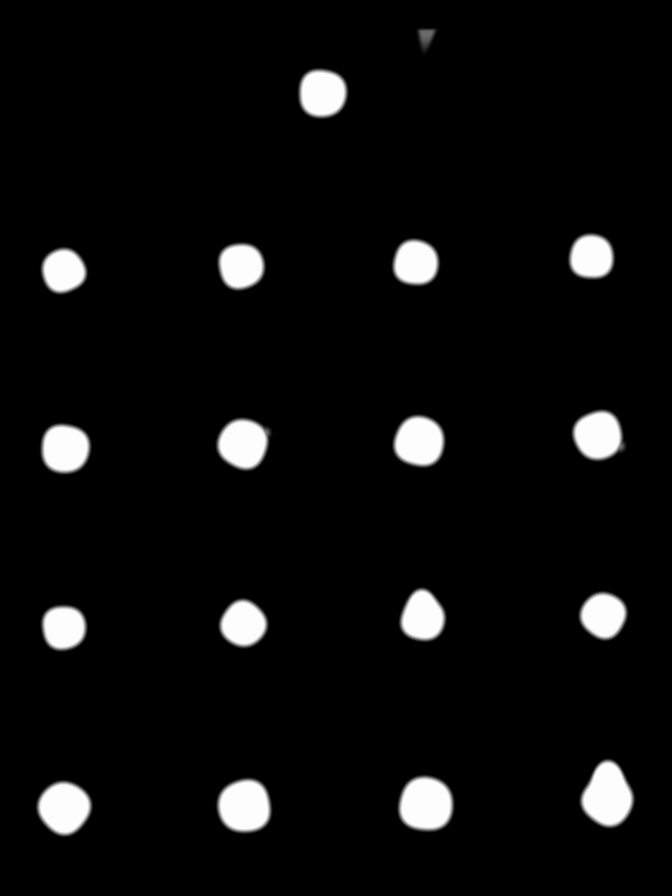
This pattern is drawn by a WebGL 1 fragment shader. Its source:

```glsl
precision highp float;
// Soft white dots on black: a slightly skewed 4 by 4 grid, a lone dot above it, and a faint smudge.

uniform vec2 u_resolution;

// Lengths are fractions of the canvas width
const vec3 INK = vec3(0.992);
const float COLUMNS = 4.0;
const float ROWS = 4.0;
const vec2 FIRST_DOT = vec2(0.0955, 0.1328);
const vec2 SPACING = vec2(0.2700, 0.2660);
const float NARROWING = 0.0026;     // column spacing lost per row
const float TILT = 0.0064;          // rise per column
const float JITTER = 0.0035;
const float SMALL_RADIUS = 0.0325;  // odd rows
const float LARGE_RADIUS = 0.0390;  // even rows
const float ROW_SHRINK = 0.0012;    // lost by even rows going up
const float WOBBLE = 0.025;         // outline unevenness, relative to radius
const float SPIKE = 0.021;
const float SOFTNESS = 0.0052;
const vec2 SPUR_ROW_AND_SIZE = vec2(2.0, 0.013);
const float SPUR_TONE = 0.5;
const vec2 LONE_DOT = vec2(0.4800, 1.1944);
const float LONE_RADIUS = 0.0352;
const vec2 SMUDGE_TOP = vec2(0.6360, 1.2930);
const vec2 SMUDGE_SIZE = vec2(0.0140, 0.0480);
const float SMUDGE_TONE = 0.42;

vec2 hash2(vec2 p) {
  vec3 q = fract(vec3(p.xyx) * vec3(0.1031, 0.1030, 0.0973));
  q += dot(q, q.yzx + 33.33);
  return fract((q.xx + q.yz) * q.zy);
}

// Coverage inside a signed distance
float softFill(float dist) {
  float edge = max(SOFTNESS, 0.75 / u_resolution.x);
  return 1.0 - smoothstep(-edge, edge, dist);
}

// Uneven disc with an optional upward spike
float dot_(vec2 offset, float radius, float spike, vec2 seed) {
  float len = max(length(offset), 0.0001);
  float angle = atan(offset.y, offset.x + 0.00001);
  vec2 phase = 6.2832 * hash2(seed + 17.0);
  float wave = cos(3.0 * angle + phase.x) + cos(4.0 * angle + phase.y);
  float outline = radius * (1.0 + WOBBLE * wave);
  outline += spike * pow(max(offset.y / len, 0.0), 7.0);
  return softFill(len - outline);
}

vec2 gridCenter(float col, float row) {
  vec2 center = FIRST_DOT;
  center.x += col * (SPACING.x - NARROWING * row);
  center.y += row * SPACING.y + col * TILT * min(0.4 + row, 1.0);
  return center + JITTER * (hash2(vec2(col, row) + 5.0) - 0.5);
}

float gridRadius(float col, float row) {
  float isOdd = mod(row, 2.0);
  float radius = mix(LARGE_RADIUS - ROW_SHRINK * row, SMALL_RADIUS, isOdd);
  return radius * (0.97 + 0.06 * hash2(vec2(col, row) + 41.0).x);
}

// One grid dot with its wear
float gridDot(vec2 p, float col, float row) {
  vec2 offset = p - gridCenter(col, row);
  float radius = gridRadius(col, row);

  // Spikes grow along the falling diagonal
  float onDiagonal = 1.0 - step(0.5, abs(col + row - 3.0));
  float spike = SPIKE * onDiagonal * max(col - 1.0, 0.0) * 0.5;
  radius *= 1.0 - 3.0 * spike;
  float tone = dot_(offset, radius, spike, vec2(col, row));

  // Blurred spurs on the right of odd columns in one row
  float hasSpur = mod(col, 2.0) * (1.0 - step(0.5, abs(row - SPUR_ROW_AND_SIZE.x)));
  vec2 toSpur = normalize(vec2(2.0, 2.0 - col)) * radius;
  float spur = 1.0 - smoothstep(0.0, SPUR_ROW_AND_SIZE.y, length(offset - toSpur));
  return max(tone, hasSpur * SPUR_TONE * spur);
}

// Faint wedge fading toward its lower point
float smudge(vec2 p) {
  float drop = (SMUDGE_TOP.y - p.y) / SMUDGE_SIZE.y;
  float middle = SMUDGE_TOP.x - 0.006 * drop;
  float halfWidth = SMUDGE_SIZE.x * (1.0 - drop);
  float fade = smoothstep(0.0, 0.15, drop) * (1.0 - smoothstep(0.2, 1.0, drop));
  return SMUDGE_TONE * fade * softFill(abs(p.x - middle) - halfWidth);
}

void main() {
  vec2 p = gl_FragCoord.xy / u_resolution.x;

  float tone = max(smudge(p), dot_(p - LONE_DOT, LONE_RADIUS, 0.0, vec2(9.0)));
  for (float row = 0.0; row < ROWS; row += 1.0) {
    for (float col = 0.0; col < COLUMNS; col += 1.0) {
      tone = max(tone, gridDot(p, col, row));
    }
  }
  gl_FragColor = vec4(INK * tone, 1.0);
}
```
